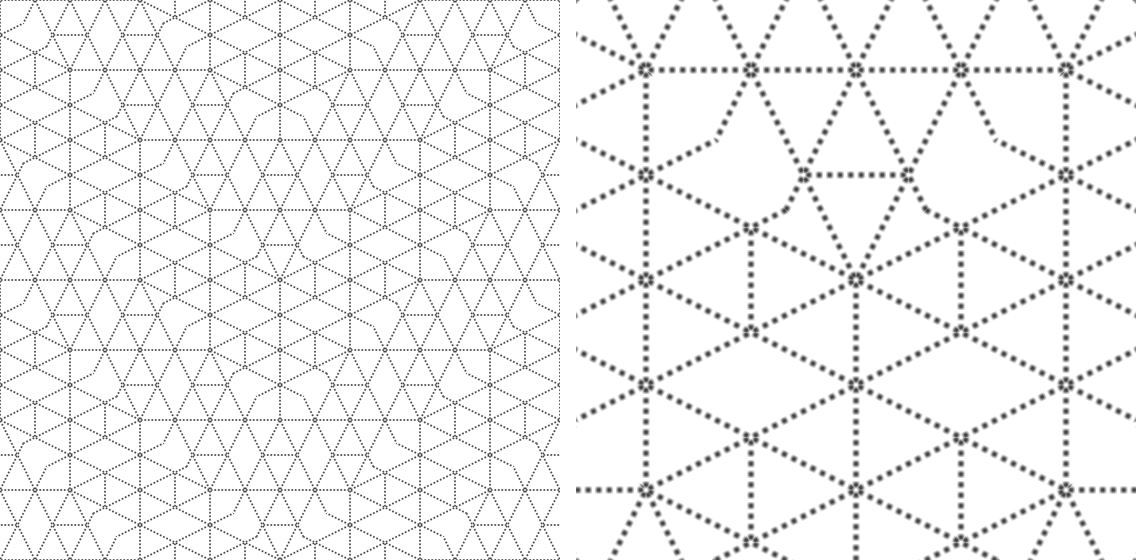
Left: the whole. Right: its middle third, enlarged.
Give the GLSL for this pattern, as a three.js fragment shader.

```glsl
// Dotted lattice of triangles and rhombs, woven in stepped bands that turn at right angles.
#define CELLS 8.0        // cells across the canvas
#define PERIOD 4.0       // cells in one repeat of the steps
#define DOT 0.025        // side of a dot, in cells
#define SOFT 0.0156      // edge softness, in cells
#define FLAT_DOTS 20.0   // dots per cell on level lines
#define SLANT_DOTS 22.0  // dots per cell height on slanted lines
#define INK vec3(0.27)
#define PAPER vec3(1.0)

varying vec2 vUv;

const float ROOT5 = 2.2360680;

float nearestInteger(float v) {
  return abs(fract(v + 0.5) - 0.5);
}

float cover(float dist) {
  return clamp((0.5 * DOT - dist) / SOFT + 0.5, 0.0, 1.0);
}

// Square dots on a line, with a gap at phase zero.
float dots(float across, float along, float pitch) {
  return cover(across) * cover(abs(fract(along / pitch) - 0.5) * pitch);
}

// Family of lines 2x + y = n, each dotted from its foot at y = 0.
float slantedLines(vec2 p) {
  float q = 2.0 * p.x + p.y;
  float n = floor(q + 0.5);
  float along = (2.0 * p.y - p.x + 0.5 * n) / ROOT5;
  return dots(abs(q - n) / ROOT5, along, 0.5 * ROOT5 / SLANT_DOTS);
}

// One band: level borders, crossing slants and short bars between rhombs.
float bandLines(vec2 p) {
  float ink = max(slantedLines(p), slantedLines(vec2(p.x, -p.y)));
  ink = max(ink, dots(nearestInteger(p.y), p.x, 1.0 / FLAT_DOTS));
  float bar = dots(abs(p.y - 0.5), p.x, 1.0 / FLAT_DOTS);
  return max(ink, bar * step(nearestInteger(p.x), 0.25));
}

void main() {
  // Mirror left and right halves, counting rows from the top.
  vec2 p = CELLS * vec2(vUv.x, 1.0 - vUv.y);
  p.x = 0.5 * CELLS - abs(p.x - 0.5 * CELLS);
  vec2 cell = floor(p);
  vec2 local = p - cell;

  // Steps run level, turn, upright, turn; turns fold on the cell diagonal.
  float stage = mod(cell.x - cell.y + 0.5, PERIOD);
  bool upright = stage > 3.0;
  if (stage < 1.0) upright = local.x < local.y;
  else if (stage > 2.0 && stage < 3.0) upright = local.x > local.y;
  if (upright) local = local.yx;

  gl_FragColor = vec4(mix(PAPER, INK, bandLines(local)), 1.0);
}
```
